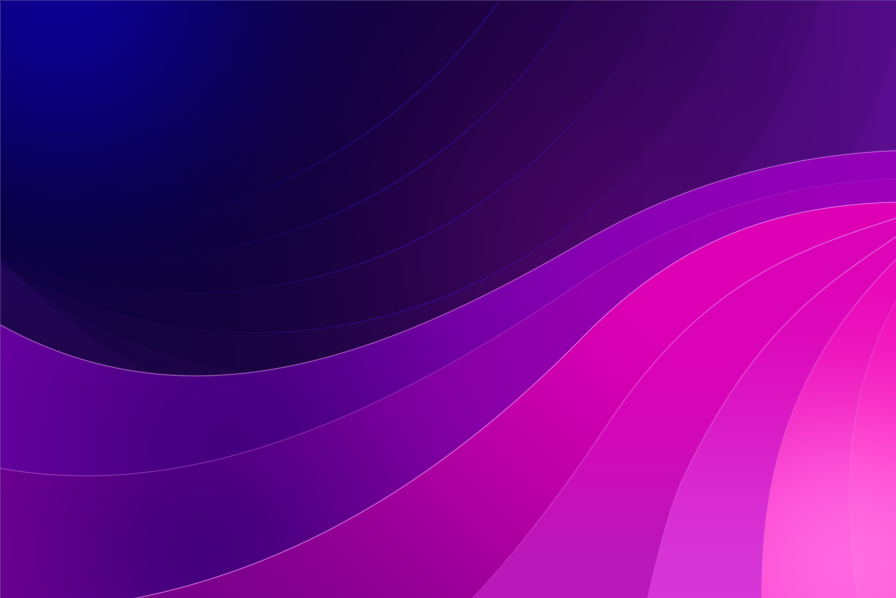
Give the GLSL for this background, as a Shadertoy shader.

```glsl
// Cubic through two knots (position, value, slope), straight beyond them
float hermite(float x, vec3 a, vec3 b) {
    float w = b.x - a.x;
    float t = clamp((x - a.x) / w, 0.0, 1.0), s = 1.0 - t;
    return mix(a.y, b.y, t * t * (3.0 - 2.0 * t))
         + w * t * s * (a.z * s - b.z * t)
         + a.z * min(x - a.x, 0.0) + b.z * max(x - b.x, 0.0);
}

float wave(float x, vec3 a, vec3 b, vec3 c) {
    return x < b.x ? hermite(x, a, b) : hermite(x, b, c);
}

// Distance to the zero line of a field, in canvas heights
float edgeDistance(float field) {
    return field / (length(vec2(dFdx(field), dFdy(field))) * iResolution.y + 1e-5);
}

float hairline(float d) {
    float width = max(0.0012, 0.6 / iResolution.y);
    return exp(-d * d / (width * width));
}

// Fill where the field is positive, with a pale rim on its edge
vec3 layer(vec3 under, vec3 fill, float field, float rim) {
    float d = edgeDistance(field), soft = 0.7 / iResolution.y;
    vec3 color = mix(under, fill, smoothstep(-soft, soft, d));
    return mix(color, vec3(0.93, 0.60, 0.95), rim * hairline(d));
}

float glow(vec2 p, vec2 center, float falloff) {
    vec2 q = p - center;
    return exp(-dot(q, q) * falloff);
}

// Night gradient with overlapping circular bands
vec3 nightSky(vec2 p) {
    float across = p.x / 1.5;
    vec3 color = mix(vec3(0.03, 0.0, 0.17), vec3(0.26, 0.03, 0.45), across * across);
    color = mix(color, vec3(0.05, 0.0, 0.57), glow(p, vec2(0.1, 1.02), 8.0));
    color += vec3(0.11, 0.0, 0.06) * glow(p, vec2(0.95, 0.58), 9.0);
    for (int i = -3; i <= 2; i++) {
        float k = float(i);
        vec2 center = vec2(0.43, 1.301) + k * vec2(0.111, -0.072);
        float d = length(p - center) - 0.857 - 0.005 * k * k;
        float outside = smoothstep(-0.001, 0.001, d);
        color += outside * vec3(0.018, 0.004, 0.022) * (1.0 + 0.25 * k);
        float lit = i < 1 ? 0.5 * glow(vec2(p.x, 0.0), vec2(0.72, 0.0), 14.0) : 0.0;
        color = mix(color, vec3(0.22, 0.06, 0.72), lit * hairline(d));
    }
    return color;
}

void mainImage(out vec4 fragColor, in vec2 fragCoord) {
    vec2 p = fragCoord / iResolution.xy * vec2(1.5, 1.0);
    vec3 color = nightSky(p);

    // Violet ribbons, shaded around a deep pool at the lower left
    float pool = glow(p, vec2(0.38, 0.25), 7.0);
    vec3 violet = mix(vec3(0.45, 0.0, 0.67), vec3(0.58, 0.0, 0.72), p.x / 1.5);
    violet = mix(violet, vec3(0.27, 0.0, 0.50), pool);
    float field = wave(p.x, vec3(0.0, 0.457, -0.55), vec3(0.977, 0.596, 0.58), vec3(1.5, 0.748, 0.04)) - p.y;
    color = layer(color, violet, field, 0.45);

    pool = glow(p, vec2(0.34, 0.08), 8.0);
    vec3 plum = mix(vec3(0.50, 0.0, 0.60), vec3(0.62, 0.0, 0.73), p.x / 1.5);
    plum = mix(plum, vec3(0.27, 0.0, 0.49), pool);
    field = wave(p.x, vec3(0.0, 0.217, -0.18), vec3(0.977, 0.531, 0.68), vec3(1.5, 0.701, 0.04)) - p.y;
    color = layer(color, plum, field, 0.3 - 0.15 * p.x);

    // Magenta fan, each blade lighter toward the lower right
    float rise = smoothstep(0.1, 1.2, p.x * 0.7 + p.y * 0.7);
    vec3 magenta = mix(vec3(0.46, 0.0, 0.54), vec3(0.87, 0.0, 0.71), rise);
    field = wave(p.x, vec3(0.2285, 0.0, 0.2), vec3(0.977, 0.4375, 1.02), vec3(1.5, 0.662, 0.03)) - p.y;
    color = layer(color, magenta, field, 0.55);

    float low = 1.0 - smoothstep(0.0, 0.55, p.y);
    vec3 orchid = mix(vec3(0.86, 0.01, 0.72), vec3(0.72, 0.10, 0.72), low * low);
    field = wave(p.x, vec3(0.791, 0.0, 1.05), vec3(1.016, 0.289, 1.5), vec3(1.5, 0.635, 0.32)) - p.y;
    color = layer(color, orchid, field, 0.15 + 0.6 * p.y);

    vec3 rose = mix(vec3(0.87, 0.02, 0.72), vec3(0.84, 0.21, 0.84), low);
    field = wave(p.x, vec3(1.084, 0.0, 4.2), vec3(1.143, 0.199, 2.1), vec3(1.5, 0.604, 0.68)) - p.y;
    color = layer(color, rose, field, 0.15 + 0.6 * p.y);

    vec3 pink = mix(vec3(0.91, 0.03, 0.72), vec3(0.98, 0.22, 0.79), low);
    pink = mix(pink, vec3(1.0, 0.40, 0.88), glow(p, vec2(1.42, 0.06), 18.0));
    field = p.x - hermite(p.y, vec3(0.0, 1.275, 0.0), vec3(0.566, 1.5, 1.0));
    color = layer(color, pink, field, 0.1 + 0.5 * p.y);

    field = p.x - hermite(p.y, vec3(0.0, 1.4355, -0.13), vec3(0.496, 1.5, 0.55));
    color = layer(color, pink + vec3(0.02, 0.02, 0.0), field, 0.2);

    // Thin pale border at the top and left
    float border = min(p.x, 1.0 - p.y);
    color = mix(color, vec3(0.5, 0.45, 0.65), 0.5 * hairline(border));
    fragColor = vec4(clamp(color, 0.0, 1.0), 1.0);
}
```
